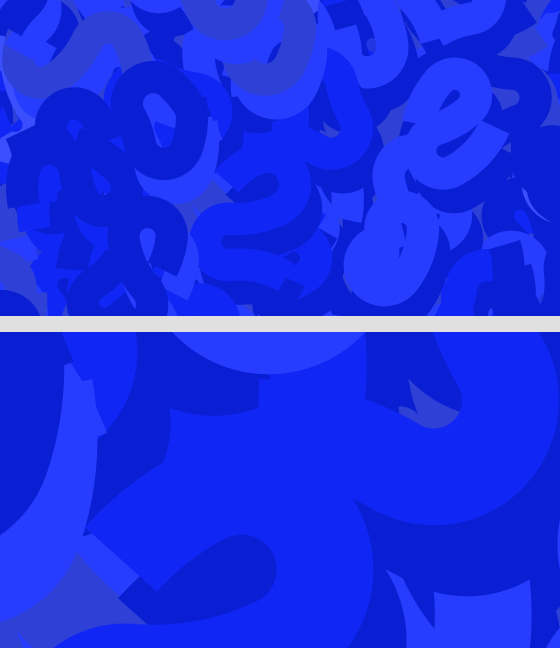
Top, the full canvas; bottom, a detail of the centre.
This pattern is drawn by a Shadertoy shader. Its source:

```glsl
const int   RIBBON_COUNT  = 260;
const int   FRONT_COUNT   = 36;                  // ribbons in the darker top layers
const float HALF_WIDTH    = 0.051;               // all lengths in canvas heights
const vec2  HOOK_RADIUS   = vec2(0.066, 0.088);  // min, max
const vec2  HOOK_SWEEP    = vec2(2.2, 3.5);
const float STEM_RADIUS   = 0.3;
const vec2  STEM_SWEEP    = vec2(0.25, 0.65);
const float BASE_HEADING  = 1.25;
const float HEADING_RANGE = 1.5;
const float FLIP_CHANCE   = 0.7;                 // S shapes against curls
const vec2  ECHO_OFFSET   = vec2(0.035, -0.075);
const float MARGIN        = 0.35;
const float REACH         = 0.75;

const vec3 NAVY  = vec3(0.04, 0.12, 0.83);
const vec3 AZURE = vec3(0.15, 0.24, 1.00);
const vec3 ROYAL = vec3(0.06, 0.15, 0.96);
const vec3 DUSK  = vec3(0.18, 0.25, 0.84);
const vec3 PALE  = vec3(0.23, 0.31, 1.00);
const vec3 SLATE = vec3(0.13, 0.21, 0.88);

// Shares of navy, azure, royal, dusk; the rest is pale and slate
const vec4 FRONT_SHARES = vec4(0.60, 0.20, 0.15, 0.05);
const vec4 DEEP_SHARES  = vec4(0.36, 0.20, 0.21, 0.17);

float hash(float a, float b) {
    vec3 v = fract(vec3(a, b, a + b) * vec3(0.1031, 0.1030, 0.0973));
    v += dot(v, v.yzx + 33.33);
    return fract((v.x + v.y) * v.z);
}

vec2 direction(float angle) { return vec2(cos(angle), sin(angle)); }

vec3 pickColor(float u, vec4 shares) {
    if (u < shares.x) return NAVY;
    u -= shares.x;
    if (u < shares.y) return AZURE;
    u -= shares.y;
    if (u < shares.z) return ROYAL;
    u -= shares.z;
    if (u < shares.w) return DUSK;
    return u - shares.w < 0.03 ? PALE : SLATE;
}

// Thick arc with square ends, overlapping its neighbours by a pixel
float arcDistance(vec2 v, float radius, float middle, float sweep, float pixel) {
    vec2 axis = direction(middle);
    float len = length(v);
    float angle = atan(axis.x * v.y - axis.y * v.x, dot(axis, v));
    float ends = (abs(angle) - 0.5 * sweep) * len - pixel;
    return max(abs(len - radius) - HALF_WIDTH, ends);
}

// Smooth chain of stem, hook, stem, hook, stem
float ribbonDistance(vec2 p, float seed, float pixel) {
    float heading = BASE_HEADING + HEADING_RANGE * (hash(seed, 1.0) - 0.5);
    float hookTurn = hash(seed, 2.0) < 0.5 ? -1.0 : 1.0;
    vec2 pen = -0.12 * direction(heading);
    float d = 1e3;
    for (int k = 0; k < 5; k++) {
        float fk = float(k);
        float u = hash(seed, 10.0 + fk);
        float v = hash(seed, 20.0 + fk);
        float turn = v < 0.5 ? -1.0 : 1.0;
        float radius = STEM_RADIUS;
        float sweep = mix(STEM_SWEEP.x, STEM_SWEEP.y, u);
        if (k % 2 == 1) {
            turn = hookTurn;
            radius = mix(HOOK_RADIUS.x, HOOK_RADIUS.y, v);
            sweep = mix(HOOK_SWEEP.x, HOOK_SWEEP.y, u);
            if (hash(seed, 3.0) < FLIP_CHANCE) hookTurn = -hookTurn;
        }
        float start = heading - turn * 1.5708;
        vec2 center = pen - radius * direction(start);
        d = min(d, arcDistance(p - center, radius, start + 0.5 * turn * sweep, sweep, pixel));
        pen = center + radius * direction(start + turn * sweep);
        heading += turn * sweep;
    }
    return d;
}

void mainImage(out vec4 fragColor, in vec2 fragCoord) {
    float pixel = 1.0 / iResolution.y;
    vec2 p = fragCoord * pixel;
    vec2 field = vec2(iResolution.x * pixel, 1.0) + 2.0 * MARGIN;
    vec3 color = vec3(0.0);
    float open = 1.0;

    // Front to back, in pairs of a ribbon and its shifted echo
    for (int i = 0; i < RIBBON_COUNT; i++) {
        float seed = float(i / 2);
        vec2 jitter = vec2(hash(seed, 4.0), hash(seed, 5.0)) - 0.5;
        vec2 place = fract(0.37 + seed * vec2(0.75488, 0.56984)) * field - MARGIN;
        vec2 q = p - place - 0.12 * jitter - ECHO_OFFSET * float(i % 2);
        if (dot(q, q) > REACH * REACH) continue;

        float cover = clamp(0.5 - ribbonDistance(q, seed, pixel) / pixel, 0.0, 1.0);
        vec4 shares = i < FRONT_COUNT ? FRONT_SHARES : DEEP_SHARES;
        color += open * cover * pickColor(fract(float(i) * 0.61803 + 0.1), shares);
        open *= 1.0 - cover;
        if (open < 0.004) break;
    }
    fragColor = vec4(color + open * DUSK, 1.0);
}
```
